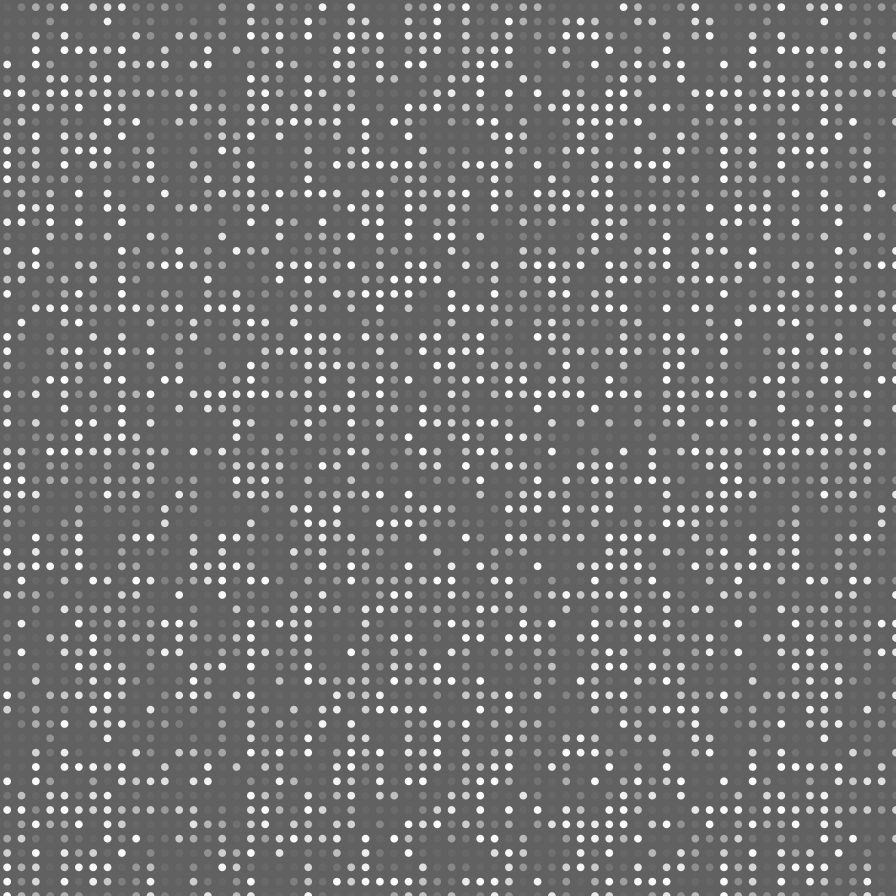
Write a three.js fragment shader that draws this pattern.

```glsl
// Grid of small round dots in randomly varied greys on a dark grey ground.
#define DOTS_ACROSS 62.5
#define TILE_DOTS 50.0
#define DOT_RADIUS 0.268
#define LINE_BIAS 0.2
#define FAINTEST 0.04
#define GROUND vec3(0.38)
#define DOT_COLOR vec3(0.98)

varying vec2 vUv;

float hash(vec2 p) {
  vec3 q = fract(p.xyx * vec3(0.1031, 0.1030, 0.0973));
  q += dot(q, q.yzx + 33.33);
  return fract((q.x + q.y) * q.z);
}

// Opacity of one dot: its own chance, nudged by its row and column.
float dotOpacity(vec2 cell) {
  float column = hash(vec2(cell.x, 71.0));
  float row = hash(vec2(93.0, cell.y));
  float chance = hash(cell + 7.0) + LINE_BIAS * (column + row - 1.0);
  return mix(FAINTEST, 1.0, smoothstep(0.2, 0.95, chance));
}

void main() {
  // Cells are counted from the upper left; the last ones are cut in half.
  vec2 grid = vec2(vUv.x, 1.0 - vUv.y) * DOTS_ACROSS;
  vec2 cell = mod(floor(grid), TILE_DOTS);

  // Disc with an edge one pixel wide.
  float edge = max(fwidth(grid.x), fwidth(grid.y));
  float dist = length(fract(grid) - 0.5) - DOT_RADIUS;
  float disc = clamp(0.5 - dist / edge, 0.0, 1.0);

  gl_FragColor = vec4(mix(GROUND, DOT_COLOR, disc * dotOpacity(cell)), 1.0);
}
```
